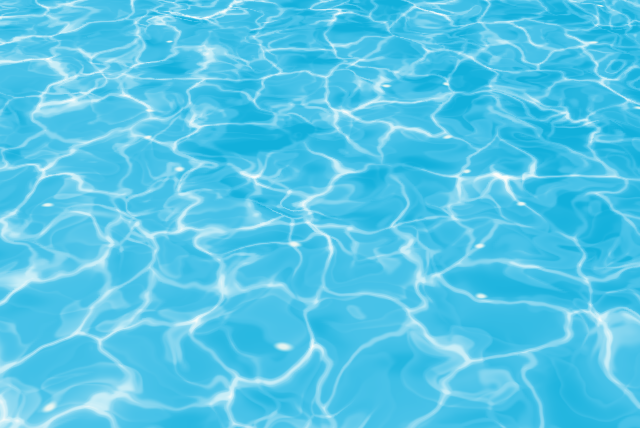
This texture is drawn by a WebGL 2 fragment shader. Its source:

```glsl
#version 300 es
precision highp float;
uniform vec2 u_resolution;
out vec4 fragColor;

vec2 hash2(vec2 p) {
  vec3 q = fract(p.xyx * vec3(0.1031, 0.1030, 0.0973));
  q += dot(q, q.yzx + 33.33);
  return fract((q.xx + q.yz) * q.zy);
}

float corner(vec2 cell, vec2 offset, vec2 f) {
  return dot(hash2(cell + offset) * 2.0 - 1.0, f - offset);
}

// Gradient noise, roughly -0.6 to 0.6
float noise(vec2 p) {
  vec2 i = floor(p), f = p - i;
  vec2 u = f * f * f * (f * (f * 6.0 - 15.0) + 10.0);
  float low = mix(corner(i, vec2(0, 0), f), corner(i, vec2(1, 0), f), u.x);
  float high = mix(corner(i, vec2(0, 1), f), corner(i, vec2(1, 1), f), u.x);
  return mix(low, high, u.y);
}

vec2 warp(vec2 p) {
  return vec2(noise(p), noise(p + vec2(37.2, 61.7)));
}

// Distance to the nearest cell border (x) and cell junction (y)
vec2 cellNet(vec2 p) {
  vec2 cell = floor(p);
  vec3 nearest = vec3(9.0);
  for (int y = -1; y <= 1; y++) {
    for (int x = -1; x <= 1; x++) {
      vec2 c = cell + vec2(x, y);
      float d = length(c + 0.1 + 0.8 * hash2(c) - p);
      if (d < nearest.x) nearest = vec3(d, nearest.xy);
      else if (d < nearest.y) nearest = vec3(nearest.x, d, nearest.y);
      else nearest.z = min(nearest.z, d);
    }
  }
  return nearest.yz - nearest.x;
}

// Light fold: crisp on one side, fading on the other
float fold(float n, float fade) {
  float soft = 0.02 + fwidth(n);
  return smoothstep(-soft, soft, n) * exp(-max(n, 0.0) * fade);
}

vec3 waterColor(float light) {
  vec3 c = mix(vec3(0.07, 0.69, 0.86), vec3(0.28, 0.76, 0.91), smoothstep(-0.08, 0.28, light));
  c = mix(c, vec3(0.53, 0.84, 0.94), smoothstep(0.26, 0.60, light));
  c = mix(c, vec3(0.78, 0.93, 0.97), smoothstep(0.58, 0.95, light));
  return mix(c, vec3(0.98, 0.99, 0.98), smoothstep(0.95, 1.4, light));
}

void main() {
  vec2 uv = gl_FragCoord.xy / u_resolution.y;

  // Receding water plane
  float depth = 1.0 / (1.9 - uv.y);
  vec2 p = vec2((uv.x - 0.75) * 8.5, 18.0) * depth;

  // Refraction by the surface waves
  vec2 swell = warp(p * 0.8 + 5.0);
  vec2 ripple = warp(p * vec2(1.7, 2.1) + swell);
  vec2 bent = p + 0.75 * swell + 0.34 * ripple + 0.07 * warp(p * 5.0);

  // Broad tone, deeper towards the far right
  float tone = noise(p * 0.45 + 11.0);
  float light = 0.16 + 0.26 * tone + 0.20 * noise(bent * 1.1 + 3.0);
  light -= 0.14 * smoothstep(0.9, 2.2, uv.x + uv.y);

  // Main caustic net with soft halo and bright junctions
  vec2 net = cellNet(bent * 0.95);
  float power = 0.65 + 0.9 * noise(p * 0.9 + 23.0);
  float blur = fwidth(net.x);
  light += power * 0.46 * (1.0 - smoothstep(0.0, 0.09 + blur, net.x));
  light += power * 0.24 * exp(-net.x * 5.0);
  light += power * 0.50 * exp(-net.y * 9.0);

  // Finer net, present only in places
  vec2 fineBend = bent * 1.5 + 0.8 * ripple.yx + 40.0;
  vec2 fine = cellNet(fineBend);
  float places = smoothstep(-0.15, 0.4, noise(p * 0.6 + 71.0));
  light += places * 0.34 * (1.0 - smoothstep(0.0, 0.14 + fwidth(fine.x), fine.x));
  light += places * 0.12 * exp(-fine.x * 4.0);

  // Closed loops and pale films of folded light
  float loops = noise(bent * 1.25 + 0.5 * ripple + 90.0);
  light += 0.24 * fold(loops - 0.13, 9.0);
  float film = noise(p * 0.95 + 0.9 * ripple + 130.0);
  light += 0.25 * fold(film - 0.17, 4.0);
  float wisps = noise(bent * vec2(1.1, 2.6) + 160.0);
  light += 0.14 * fold(wisps - 0.05, 14.0);

  // Dark streaks on the far wave slopes
  float streaks = noise(p * vec2(0.9, 1.7) + 0.6 * swell + 200.0);
  light -= (0.08 + 0.16 * uv.y) * smoothstep(0.08, 0.36, streaks);

  vec3 color = waterColor(light);

  // Scattered sun glints
  vec2 g = p * 1.2 + 0.25 * ripple;
  vec2 seed = hash2(floor(g) + 300.0);
  vec2 off = (fract(g) - 0.3 - 0.4 * seed.yx) * vec2(1.0, 1.5);
  float glint = step(0.88, seed.x) * (1.0 - smoothstep(0.03, 0.14, length(off)));
  color = mix(color, vec3(1.0, 0.99, 0.95), 0.85 * glint);

  fragColor = vec4(color, 1.0);
}
```
